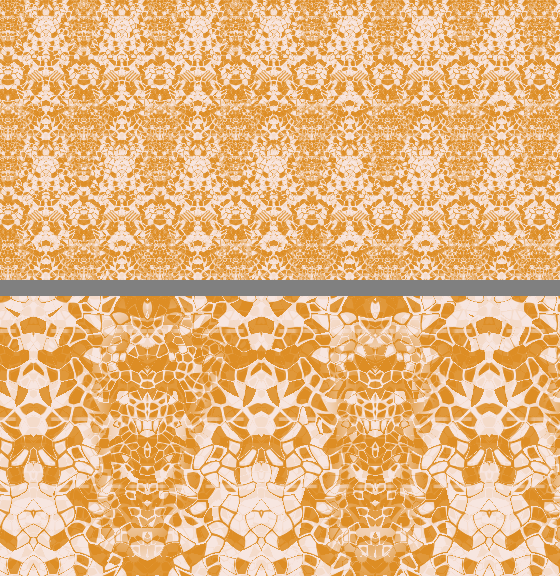
Top: the whole. Bottom: its middle third, enlarged.
A WebGL 2 fragment shader for this pattern:

```glsl
#version 300 es
precision highp float;
// Mottled orange and cream weave: mirrored plaid tiles of cracked cellular blotches.

uniform vec2 u_resolution;
out vec4 fragColor;

const float TAU = 6.2831853;
const vec3 ORANGE = vec3(0.868, 0.553, 0.140);
const vec3 CREAM = vec3(0.970, 0.900, 0.880);
const vec2 TILE = vec2(0.2713, 0.5);      // repeat size, in canvas heights
const vec2 ORIGIN = vec2(0.2995, 0.0);    // axis of one dense column
const float COARSE_ROWS = 28.0;           // blotches per repeat, downwards
const float FINE_ROWS = 46.0;             // grains per repeat, downwards
const float JITTER = 0.85;
const float COVERAGE = 0.57;
const float WEAR = 0.045;
const vec2 HATCH_CENTRE = vec2(0.36, 0.455);
const vec2 HATCH_SIZE = vec2(0.040, 0.024);
const float HATCH_PITCH = 0.0125;
const float SEAM_WIDTH = 0.0016;

vec2 hash2(vec2 p) {
    vec3 a = fract(p.xyx * vec3(0.1031, 0.1030, 0.0973));
    a += dot(a, a.yzx + 33.33);
    return fract((a.xx + a.yz) * a.zy);
}

// Cellular noise wrapping vertically: x = edge distance, yz = cell hashes.
vec3 cells(vec2 q, float rows) {
    vec2 base = floor(q);
    float nearest = 9.0, second = 9.0;
    vec2 cellHash = vec2(0.0);
    for (int j = -1; j <= 1; j++) {
        for (int i = -1; i <= 1; i++) {
            vec2 id = base + vec2(i, j);
            vec2 key = vec2(id.x, mod(id.y, rows)) + rows;
            vec2 site = id + 0.5 + JITTER * (hash2(key) - 0.5);
            float d = length(q - site);
            if (d < nearest) {
                second = nearest;
                nearest = d;
                cellHash = hash2(key + 71.7);
            } else {
                second = min(second, d);
            }
        }
    }
    return vec3(second - nearest, cellHash);
}

// Filled cells shrink behind a cream gap; empty ones may keep a thin outline.
float blotches(vec2 tilePos, float rows, float density) {
    vec2 q = tilePos * rows / TILE.y;
    q += 0.22 * sin(q.yx * TAU / rows * 9.0 + vec2(0.0, 1.7));
    vec3 cell = cells(q, rows);
    float soft = rows / TILE.y / u_resolution.y;
    float gap = mix(-0.12, 0.32, cell.z);
    float outline = mix(-0.12, 0.22, cell.z);
    float filled = smoothstep(gap - soft, gap + soft, cell.x);
    float empty = 1.0 - smoothstep(outline - soft, outline + soft, cell.x);
    return cell.y < density ? filled : empty;
}

// Plaid density: one dense column per tile, split bands along it.
float plaid(float u, float v, vec2 p) {
    float phase = TAU * (v - 0.97);
    float band = cos(phase);
    float rows = 0.11 * band - 0.07 * cos(2.0 * phase) + 0.05 * sin(phase);
    float column = cos(TAU * u) * (0.15 + 0.07 * band);
    float wear = sin(p.x * 11.0 + 2.0 * sin(p.y * 7.0)) + sin(p.y * 17.0 - p.x * 23.0);
    return COVERAGE + rows + column + WEAR * wear;
}

void main() {
    vec2 p = gl_FragCoord.xy / u_resolution.y;
    float pixel = 1.0 / u_resolution.y;

    // Repeat, then mirror about the dense column
    vec2 uv = (p - ORIGIN) / TILE;
    float u = abs(fract(uv.x + 0.5) - 0.5);
    float v = fract(uv.y);
    vec2 tilePos = vec2(u, v) * TILE;
    float density = plaid(u, v, p);

    // Large blotches give way to fine grain where the ink is dense
    float coarse = blotches(tilePos, COARSE_ROWS, density);
    float fine = blotches(tilePos, FINE_ROWS, density);
    float ink = mix(coarse, fine, 0.12 + 0.75 * smoothstep(0.62, 0.86, density));

    // Diagonal hatching in the pale band
    vec2 h = abs(tilePos - HATCH_CENTRE * TILE) / HATCH_SIZE;
    float patchMask = 1.0 - smoothstep(0.7, 1.0, h.x + h.y);
    float stripe = abs(fract((tilePos.x + tilePos.y) / HATCH_PITCH) - 0.5);
    float stripeSoft = pixel / HATCH_PITCH;
    float hatch = smoothstep(0.25 - stripeSoft, 0.25 + stripeSoft, stripe);
    ink = mix(ink, hatch, 0.75 * patchMask);

    // Broken pale seams running across
    for (int i = 0; i < 3; i++) {
        float level = 0.04 + 0.42 * float(i) * float(i) * 0.5;
        float away = abs(v - level) * TILE.y;
        float seam = 1.0 - smoothstep(SEAM_WIDTH, SEAM_WIDTH + pixel, away);
        float dashes = smoothstep(-0.3, 0.5, sin(tilePos.x * 190.0) + sin(tilePos.x * 83.0));
        ink *= 1.0 - 0.5 * seam * dashes;
    }

    fragColor = vec4(mix(CREAM, ORANGE, ink), 1.0);
}
```
